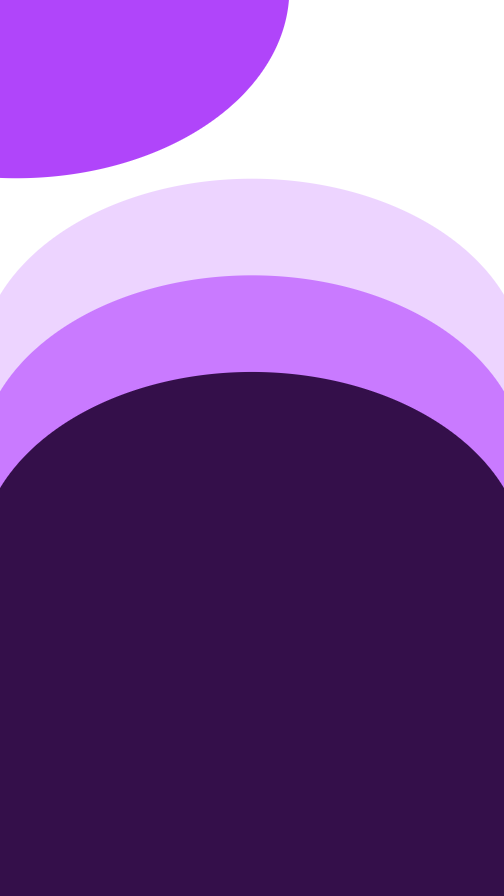
Give the GLSL for this background, as a WebGL 2 fragment shader.

```glsl
#version 300 es
precision highp float;
// Flat layered arches in violet tones rising from the bottom of a white page,
// with one ellipse of the same size hanging from the upper left corner.
// Each shape is an ellipse distance; arches continue downward as columns.

#define RADII vec2(0.5417, 0.3745)       // ellipse radii, in canvas widths
#define DISC_CENTER vec2(0.0324, 1.7986) // corner ellipse
#define FRONT_TOP 1.0398                 // crest of the nearest arch
#define ARCH_STEP 0.1917                 // rise from one arch to the next
#define ARCH_COUNT 3

uniform vec2 u_resolution;
out vec4 fragColor;

const vec3 WHITE = vec3(1.0);
const vec3 VIOLET = vec3(0.690, 0.271, 0.980);
const vec3 ARCH_COLORS[ARCH_COUNT] = vec3[](
    vec3(0.204, 0.059, 0.290),
    vec3(0.788, 0.478, 1.000),
    vec3(0.929, 0.831, 1.000));

// First-order signed distance to an axis-aligned ellipse.
float ellipseDistance(vec2 offset, vec2 radii) {
    vec2 q = offset / radii;
    float len = length(q);
    return (len - 1.0) * len / max(length(q / radii), 1e-4);
}

// Ellipse cap whose lower half is a straight column.
float archDistance(vec2 p, float top) {
    vec2 offset = p - vec2(0.5, top - RADII.y);
    return ellipseDistance(vec2(offset.x, max(offset.y, 0.0)), RADII);
}

// Shape coverage, smoothed over one pixel.
float coverage(float dist) {
    return clamp(0.5 - dist * u_resolution.x, 0.0, 1.0);
}

void main() {
    vec2 p = gl_FragCoord.xy / u_resolution.x;
    vec3 color = WHITE;

    // Arches, from the farthest to the nearest.
    for (int i = ARCH_COUNT - 1; i >= 0; i--) {
        float top = FRONT_TOP + ARCH_STEP * float(i);
        color = mix(color, ARCH_COLORS[i], coverage(archDistance(p, top)));
    }

    // Corner ellipse.
    color = mix(color, VIOLET, coverage(ellipseDistance(p - DISC_CENTER, RADII)));

    fragColor = vec4(color, 1.0);
}
```
